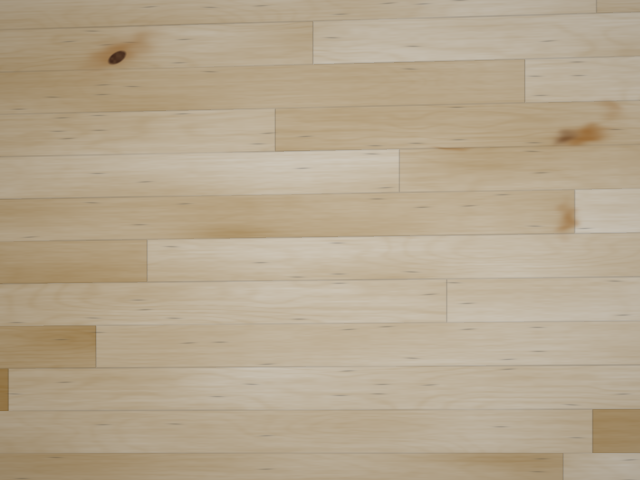
A Shadertoy shader for this texture:

```glsl
// Per row, bottom to top: joint position, tone left of it, tone right of it
const vec3 ROWS[12] = vec3[12](
    vec3(0.880, 0.45, 0.28), vec3(0.926, 0.32, 0.80), vec3(0.013, 0.90, 0.22),
    vec3(0.150, 0.66, 0.24), vec3(0.698, 0.22, 0.20), vec3(0.230, 0.55, 0.20),
    vec3(0.898, 0.36, 0.14), vec3(0.624, 0.16, 0.45), vec3(0.430, 0.26, 0.46),
    vec3(0.820, 0.42, 0.22), vec3(0.489, 0.32, 0.20), vec3(0.932, 0.26, 0.28));

float hash(vec2 p) {
    return fract(sin(dot(p, vec2(127.1, 311.7))) * 43758.5453);
}

float noise(vec2 p) {
    vec2 i = floor(p), f = fract(p);
    f = f * f * (3.0 - 2.0 * f);
    return mix(mix(hash(i), hash(i + vec2(1, 0)), f.x),
               mix(hash(i + vec2(0, 1)), hash(i + vec2(1, 1)), f.x), f.y);
}

// Soft rotated ellipse: 1 at the centre, falling to 0
float blob(vec2 p, vec2 centre, vec2 size, float angle) {
    float c = cos(angle), s = sin(angle);
    vec2 q = mat2(c, -s, s, c) * (p - centre) / size;
    return exp(-dot(q, q));
}

// Short dark pores scattered over a jittered grid
float flecks(vec2 q) {
    vec2 cell = floor(q);
    vec2 jitter = vec2(hash(cell + 3.1), hash(cell + 7.7)) - 0.5;
    vec2 d = (fract(q) - 0.5 - 0.5 * jitter) * vec2(6.0, 16.0);
    d.y -= d.x * jitter.x;
    return step(0.86, hash(cell)) * exp(-dot(d, d));
}

vec3 wood(vec2 uv) {
    vec2 p = uv * vec2(1.333, 1.0);

    // Slightly fanned rows, each split by its joint
    float pitch = mix(0.0882, 0.0919, uv.x);
    float r = (uv.y - 0.056) / pitch;
    float row = floor(r), y = fract(r);
    vec3 plank = ROWS[int(clamp(row + 1.0, 0.0, 11.0))];
    float side = step(plank.x, uv.x);
    float id = row * 2.0 + side + 30.0;
    float tone = mix(plank.y, plank.z, side);

    // Broad stains and the warmer left side
    tone += 0.36 * (noise(vec2(p.x * 4.0 + id * 5.3, y * 1.3 + id * 7.0)) - 0.5);
    tone += 0.22 * (1.0 - smoothstep(0.0, 0.5, uv.x));
    tone += 0.30 * blob(uv, vec2(0.76, 0.045), vec2(0.11, 0.018), 0.0);
    tone += 0.30 * blob(uv, vec2(0.37, 0.515), vec2(0.07, 0.014), 0.0);

    // Cathedral figure from noise contours, then fine fibres
    float field = noise(vec2(p.x * 2.6 + id * 3.7, y * 1.6 + id * 9.0))
                + 0.12 * noise(vec2(p.x * 14.0, y * 4.0 + id));
    float figure = smoothstep(0.35, 0.8, hash(vec2(id, 4.0)));
    tone += (0.03 + 0.06 * figure) * pow(0.5 + 0.5 * sin(field * 48.0), 3.0);
    tone += 0.12 * (noise(vec2(p.x * 7.0, r * 22.0)) - 0.5);
    tone += 0.08 * (noise(vec2(p.x * 50.0, r * 32.0)) - 0.5);
    vec3 col = mix(vec3(0.78, 0.75, 0.70), vec3(0.64, 0.53, 0.36), tone);

    col *= 1.0 - 0.16 * flecks(vec2(p.x * 12.0, r * 4.0));

    // Knots: ragged amber halos around darker cores
    vec2 k = p + 0.022 * (vec2(noise(p * vec2(25, 60)), noise(p * vec2(30, 70) + 9.0)) - 0.5);
    float halo = 0.65 * blob(k, vec2(0.250, 0.892), vec2(0.065, 0.024), 0.5)
               + 0.90 * blob(k, vec2(1.220, 0.717), vec2(0.045, 0.016), 0.2)
               + 0.35 * blob(k, vec2(1.270, 0.775), vec2(0.025, 0.014), -0.4)
               + 0.60 * blob(k, vec2(1.180, 0.542), vec2(0.016, 0.030), 0.0)
               + 0.45 * blob(k, vec2(0.940, 0.693), vec2(0.040, 0.005), 0.0);
    col = mix(col, vec3(0.60, 0.41, 0.20), min(halo, 0.85));
    float core = blob(p, vec2(0.244, 0.880), vec2(0.022, 0.012), 0.55);
    col = mix(col, vec3(0.25, 0.15, 0.10), smoothstep(0.3, 0.6, core) * (0.75 + 0.25 * noise(p * 180.0)));
    col = mix(col, vec3(0.38, 0.22, 0.10), 0.6 * blob(k, vec2(1.178, 0.712), vec2(0.018, 0.008), 0.4));

    // Thin seams between rows and at the joints
    float seam = 1.0 - smoothstep(0.0008, 0.0026, min(y, 1.0 - y) * pitch);
    float joint = 1.0 - smoothstep(0.0006, 0.0024, abs(uv.x - plank.x) * 1.333);
    float wear = 0.3 + 0.7 * noise(vec2(p.x * 5.0, floor(r + 0.5) * 3.0));
    col *= 1.0 - 0.11 * max(seam * wear, joint);

    // Daylight falling off towards the corners
    vec2 v = uv - vec2(0.55, 0.52);
    return col * (1.025 - 0.26 * dot(v, v));
}

void mainImage(out vec4 fragColor, in vec2 fragCoord) {
    // Four samples per pixel smooth every edge
    vec3 sum = vec3(0.0);
    for (int i = 0; i < 4; i++) {
        vec2 offset = vec2(i & 1, i >> 1) * 0.5 - 0.25;
        sum += wood((fragCoord + offset) / iResolution.xy);
    }
    fragColor = vec4(sum * 0.25, 1.0);
}
```
